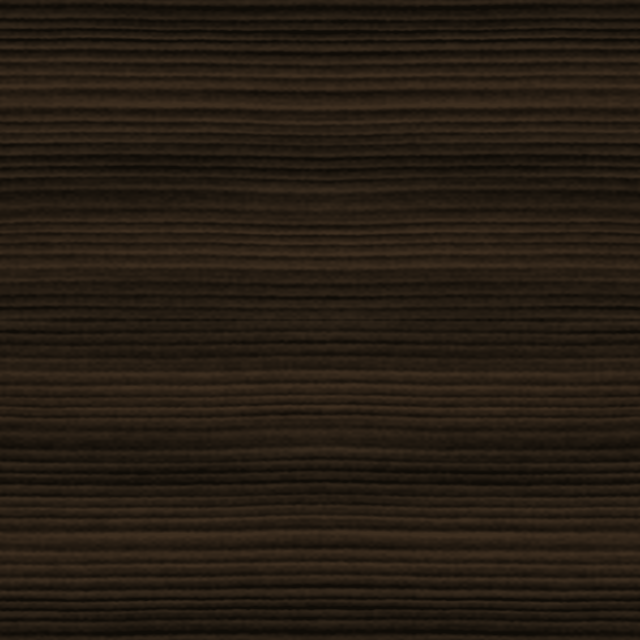
A WebGL 1 fragment shader for this texture:

```glsl
precision highp float;
uniform vec2 u_resolution;

#define RINGS 50.0
#define RING_DRIFT 1.7
#define RING_CONTRAST 0.39
#define STREAK_CONTRAST 0.42
#define BAND_PERIOD 0.235
#define BAND_CONTRAST 0.14
#define WAVE_HEIGHT 0.007
#define GRAIN_CONTRAST 0.24
#define DARK_WOOD vec3(0.082, 0.062, 0.038)
#define LIGHT_WOOD vec3(0.220, 0.168, 0.116)

const float TAU = 6.2831853;

float hash(vec2 cell) {
  vec3 p = fract(cell.xyx * vec3(0.1031, 0.1030, 0.0973));
  p += dot(p, p.yzx + 33.33);
  return fract((p.x + p.y) * p.z);
}

// Smooth value noise, centred on zero
float noise(vec2 p) {
  vec2 cell = floor(p);
  vec2 f = fract(p);
  f = f * f * (3.0 - 2.0 * f);
  float low = mix(hash(cell), hash(cell + vec2(1.0, 0.0)), f.x);
  float high = mix(hash(cell + vec2(0.0, 1.0)), hash(cell + 1.0), f.x);
  return mix(low, high, f.y) - 0.5;
}

void main() {
  vec2 uv = gl_FragCoord.xy / u_resolution;

  // Veneer mirrored about both centre lines
  vec2 veneer = abs(uv - 0.5);

  // Gentle waves along the fibres, with slightly rough edges
  float height = veneer.y;
  height += WAVE_HEIGHT * noise(veneer * vec2(5.0, 5.0) + 17.0);
  height += 0.2 * WAVE_HEIGHT * noise(veneer * vec2(16.0, 20.0) + 41.0);
  height += 0.0012 * noise(uv * vec2(170.0, 190.0) + 9.0);

  // Growth rings of uneven spacing and strength
  float drift = RING_DRIFT * noise(vec2(3.5, height * 19.0 + 5.0));
  float phase = TAU * (height * RINGS + drift);
  float strength = 1.0 + 0.8 * noise(vec2(8.5, height * 34.0 + 2.0));
  float rings = strength * sin(phase + 0.6 * sin(phase));

  // Long streaks within and between the rings
  float streaks = 0.75 * noise(vec2(veneer.x * 1.5 + 12.0, height * 75.0 + 30.0));
  streaks += 0.75 * noise(vec2(veneer.x * 4.0 + 50.0, height * 165.0 + 70.0));

  // Broad dark bands and fine grain
  float band = cos(TAU * veneer.y / BAND_PERIOD);
  float grain = noise(uv * vec2(150.0, 210.0) + 90.0);
  grain += 0.6 * noise(uv * vec2(45.0, 180.0) + 130.0);

  float tone = 0.47 + RING_CONTRAST * rings + STREAK_CONTRAST * streaks
             - BAND_CONTRAST * band + GRAIN_CONTRAST * grain;
  vec3 wood = mix(DARK_WOOD, LIGHT_WOOD, clamp(tone, -0.15, 1.15));

  // Dark bands lean olive, light ones lean brown
  wood *= 1.0 - band * vec3(0.015, 0.0, -0.01);
  gl_FragColor = vec4(wood, 1.0);
}
```
